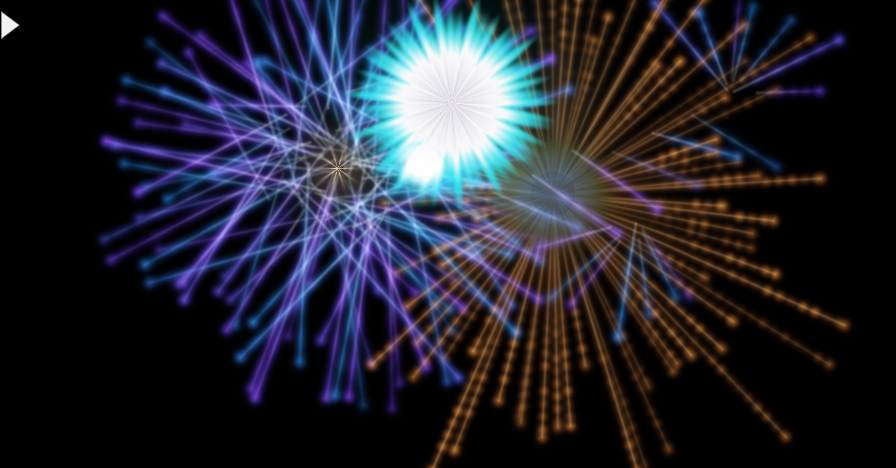
Give the GLSL for this background, as a WebGL 1 fragment shader.

```glsl
precision highp float;
uniform vec2 u_resolution;

#define BLUE_HUB vec2(0.722, 0.640)
#define AMBER_HUB vec2(1.182, 0.585)
#define FLASH_HUB vec2(0.965, 0.780)
#define VIOLET vec3(0.36, 0.19, 0.92)
#define AZURE vec3(0.12, 0.44, 0.90)
#define AMBER vec3(0.70, 0.36, 0.14)
#define CYAN vec3(0.20, 0.90, 0.94)
#define BLUE_RAYS 110
#define AMBER_RAYS 84
#define FAN_RAYS 7
#define BEAD_GAP 0.030

const float TAU = 6.28319;

float hash(float n) {
  return fract(sin(n * 12.9898) * 43758.5);
}

vec2 heading(float angle) {
  return vec2(cos(angle), sin(angle));
}

float blob(float d, float radius) {
  return exp(-d * d / (radius * radius));
}

// x: distance to the segment, y: position along it from 0 to 1
vec2 segment(vec2 p, vec2 a, vec2 b) {
  vec2 ab = b - a;
  float t = clamp(dot(p - a, ab) / dot(ab, ab), 0.0, 1.0);
  return vec2(length(p - a - ab * t), t);
}

// Pale core, soft halo with uneven light, and a blurred head
vec3 streak(vec2 p, vec2 a, vec2 b, vec3 tint, float seed) {
  vec2 s = segment(p, a, b);
  float power = mix(0.35, 1.0, hash(seed + 44.0));
  float fade = smoothstep(0.0, 0.4, s.y) * (0.8 + 0.2 * sin(s.y * 31.0 + seed * 5.0));
  vec3 halo = tint * (0.62 * blob(s.x, 0.0105) * fade + 0.5 * blob(length(p - b), 0.013));
  float core = blob(s.x, 0.0034) * (0.35 + 0.4 * fade) * (1.0 - 0.6 * s.y);
  return power * (halo + mix(vec3(0.75, 0.8, 0.8), tint, s.y) * core);
}

vec3 coolTint(float seed) {
  return mix(VIOLET, AZURE, smoothstep(0.25, 0.75, hash(seed)));
}

// Crossing rays with scattered roots
vec3 blueBurst(vec2 p) {
  vec3 sum = vec3(0.0);
  for (int i = 0; i < BLUE_RAYS; i++) {
    float n = float(i) + 1.0;
    float angle = (n + hash(n)) * TAU / float(BLUE_RAYS);
    float reach = mix(0.22, 0.53, sqrt(hash(n + 91.0)));
    vec2 root = BLUE_HUB + heading(angle + 4.0 * (hash(n + 37.0) - 0.5)) * 0.17 * hash(n + 53.0);
    sum += streak(p, root, BLUE_HUB + heading(angle) * reach, coolTint(n + 17.0), n);
  }
  return sum;
}

// Long faint rays with irregular beads toward their tips
vec3 amberBurst(vec2 p) {
  vec3 sum = vec3(0.0);
  for (int i = 0; i < AMBER_RAYS; i++) {
    float n = float(i) + 1.0;
    vec2 dir = heading((n + hash(n + 5.0)) * TAU / float(AMBER_RAYS));
    float reach = mix(0.34, 0.74, hash(n + 23.0)) * mix(0.5, 1.0, smoothstep(-0.95, -0.5, dir.x));
    float power = mix(0.35, 1.0, hash(n + 61.0));
    vec2 tip = AMBER_HUB + dir * reach;
    vec2 s = segment(p, AMBER_HUB + dir * 0.05, tip);
    float cell = s.y * reach / BEAD_GAP + hash(n + 71.0);
    float along = (fract(cell) - 0.5) * BEAD_GAP;
    float beads = blob(length(vec2(s.x, along)), 0.010) * hash(floor(cell) + n * 3.0);
    float trail = 0.34 * blob(s.x, 0.009) * smoothstep(0.0, 0.25, s.y);
    float head = 0.55 * blob(length(p - tip), 0.012);
    sum += AMBER * power * (trail + 0.8 * beads * smoothstep(0.35, 0.7, s.y) + head);
    sum += vec3(0.24, 0.20, 0.15) * power * blob(s.x, 0.0028);
  }
  return sum;
}

vec3 fan(vec2 p, vec2 hub, float first, float last, float reach) {
  vec3 sum = vec3(0.0);
  for (int i = 0; i < FAN_RAYS; i++) {
    float n = float(i) + hub.x * 10.0;
    vec2 dir = heading(mix(first, last, (float(i) + 0.7 * hash(n)) / float(FAN_RAYS)));
    vec2 root = hub + dir * 0.06 * hash(n + 3.0);
    sum += streak(p, root, hub + dir * reach * mix(0.7, 1.15, hash(n + 9.0)), coolTint(n), n);
  }
  return sum;
}

// Loose sparks that slope down to the right
vec3 drift(vec2 p) {
  vec3 sum = vec3(0.0);
  for (int i = 0; i < FAN_RAYS; i++) {
    float n = float(i);
    vec2 start = vec2(0.97 + 0.085 * n, 0.52 + 0.035 * n + 0.07 * hash(n + 2.0));
    sum += streak(p, start, start + vec2(0.18, -0.04 - 0.10 * hash(n + 8.0)), coolTint(n + 31.0), n);
  }
  return sum;
}

// Ragged outline from layered sines around the hub
float spikes(float angle) {
  return 0.4 * sin(angle * 17.0 + 2.0 * sin(angle * 3.0)) + 0.4 * sin(angle * 29.0 + 1.3) + 0.3 * sin(angle * 47.0 + 2.1);
}

void main() {
  vec2 p = gl_FragCoord.xy / u_resolution.y;
  vec3 light = blueBurst(p) + amberBurst(p);

  // Smoky disc with faint radial lines
  vec2 q = p - AMBER_HUB;
  float r = length(q);
  vec3 color = 1.0 - exp(-light * 1.15);
  vec3 smoke = mix(vec3(0.36, 0.39, 0.41), vec3(0.29, 0.27, 0.12), smoothstep(0.04, 0.13, r));
  smoke *= 1.0 + 0.13 * spikes(atan(q.y, q.x)) * smoothstep(0.0, 0.06, r);
  color = mix(color, smoke, 0.8 * smoothstep(0.15, 0.08, r));

  // Loose sparks over the smoke
  vec3 sparks = drift(p) + fan(p, vec2(1.36, 0.53), 3.4, 5.6, 0.25);
  sparks += fan(p, vec2(1.56, 0.80), 0.0, 2.5, 0.25);
  color = 1.0 - (1.0 - color) * exp(-sparks * 1.15);

  // Warm heart and pale star of the blue burst
  q = p - BLUE_HUB;
  r = length(q);
  color *= 1.0 - 0.5 * blob(r, 0.045);
  color += vec3(0.24, 0.19, 0.17) * blob(r, 0.08);
  color += vec3(0.5, 0.4, 0.3) * blob(r, 0.035) * pow(abs(cos(atan(q.y, q.x) * 5.0)), 8.0);

  // Cyan fringe, white flash and its lower lobe
  q = p - FLASH_HUB;
  r = length(q);
  float ragged = spikes(atan(q.y, q.x));
  color += CYAN * 0.22 * blob(r, 0.2);
  color = mix(color, CYAN, 0.9 * smoothstep(0.215, 0.145, r - 0.032 * ragged));
  float lobe = length(p - vec2(0.905, 0.655)) - 0.008 * ragged;
  color = mix(color, CYAN, 0.6 * smoothstep(0.11, 0.05, lobe));
  float flash = max(smoothstep(0.165, 0.10, r - 0.018 * ragged), smoothstep(0.07, 0.03, lobe));
  vec3 white = vec3(1.0) - vec3(0.14, 0.15, 0.12) * blob(r, 0.085) * (0.8 + 0.4 * ragged);
  color = mix(color, white, flash);

  // Small arrow in the corner
  vec2 k = p - vec2(0.003, 0.975);
  float edge = max(max(-k.x, 0.6 * k.x + 0.8 * k.y), 0.6 * k.x - 0.8 * k.y - 0.046);
  color = mix(color, vec3(0.95), smoothstep(0.002, -0.002, edge));
  gl_FragColor = vec4(clamp(color, 0.0, 1.0), 1.0);
}
```
